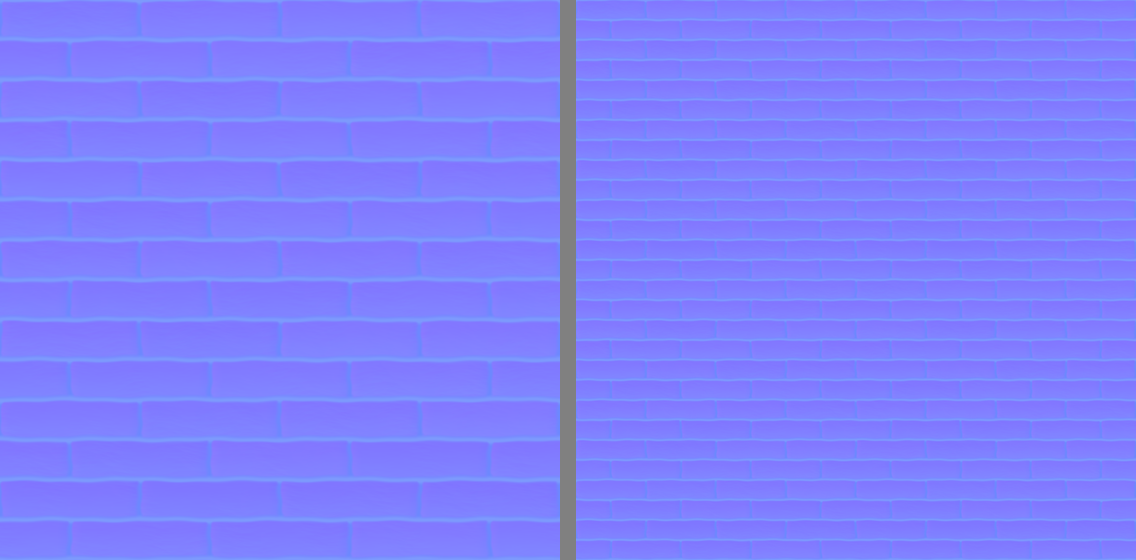
Left: one tile. Right: repeated 2 by 2.
A Shadertoy shader for this texture map:

```glsl
// Tangent-space normal map of a running-bond brick wall: 4 bricks across, 14 courses down.

const float TAU = 6.2831853;

vec2 hash2(vec2 p) {
    return fract(sin(vec2(dot(p, vec2(127.1, 311.7)), dot(p, vec2(269.5, 183.3)))) * 43758.547);
}

// Distance to the nearest cell point; wraps after a whole number of cells.
float cellNoise(vec2 uv, vec2 cells) {
    vec2 p = uv * cells;
    vec2 base = floor(p);
    float nearest = 4.0;
    for (int y = -1; y <= 1; y++) {
        for (int x = -1; x <= 1; x++) {
            vec2 cell = base + vec2(x, y);
            vec2 toPoint = cell + hash2(mod(cell, cells)) - p;
            nearest = min(nearest, dot(toPoint, toPoint));
        }
    }
    return sqrt(nearest);
}

// Fine horizontal streaks over broader dents.
float surfaceHeight(vec2 uv) {
    uv.y += 0.004 * sin(TAU * (7.0 * uv.x + 3.0 * uv.y));
    return 0.3 * cellNoise(uv, vec2(44.0, 150.0)) + 0.7 * cellNoise(uv, vec2(19.0, 47.0));
}

float roundedBox(vec2 p, vec2 halfSize, float radius) {
    vec2 q = abs(p) - halfSize + radius;
    return length(max(q, 0.0)) + min(max(q.x, q.y), 0.0) - radius;
}

void mainImage(out vec4 fragColor, in vec2 fragCoord) {
    vec2 uv = fragCoord / iResolution.xy;

    // Hand-laid waviness of the joints
    vec2 wavy = uv;
    wavy.x += 0.0013 * sin(TAU * (9.0 * uv.y + 2.0 * uv.x)) + 0.0007 * sin(TAU * (31.0 * uv.y - 3.0 * uv.x));
    wavy.y += 0.0011 * sin(TAU * (5.0 * uv.x + 4.0 * uv.y)) + 0.0007 * sin(TAU * (13.0 * uv.x - 6.0 * uv.y));

    // Brick layout, measured in course heights
    float course = floor(wavy.y * 14.0);
    float along = wavy.x * 4.0 + 0.5 * (1.0 - mod(course, 2.0));
    vec2 id = vec2(mod(floor(along), 4.0), mod(course, 14.0));
    vec2 vary = hash2(id + 3.0) - 0.5;
    vec2 q = (vec2(fract(along), fract(wavy.y * 14.0)) - 0.5) * vec2(3.5, 1.0);

    // Brick face: curved from top to bottom, slightly tilted per brick
    vec3 color = vec3(0.506, mix(0.519, 0.466, smoothstep(-0.5, 0.48, q.y)), 1.0);
    color.rg += vary * vec2(0.014, 0.012);
    color.r += 0.025 * smoothstep(-1.45, -1.72, q.x) - 0.018 * smoothstep(1.4, 1.7, q.x);

    // Surface grain from height differences
    float h = surfaceHeight(uv);
    vec2 slope = vec2(surfaceHeight(uv + vec2(0.002, 0.0)), surfaceHeight(uv + vec2(0.0, 0.0015))) - h;
    float wear = 0.65 + 0.35 * sin(TAU * (3.0 * uv.x + 5.0 * uv.y + 0.3 * sin(TAU * 4.0 * uv.x)));
    color.rg -= slope * vec2(0.045, 0.075) * wear;

    // Joints: broad bevel under each brick, narrow ones on the other sides
    float level = smoothstep(0.3, 0.5, abs(q.y));
    float sideWidth = mix(0.08, 0.13, smoothstep(-0.4, 0.4, q.x));
    float bedWidth = q.y > 0.0 ? 0.075 : 0.21 + 0.05 * vary.x;
    float d = roundedBox(q, vec2(1.75, 0.5), 0.11);
    float joint = smoothstep(-mix(sideWidth, bedWidth, level), 0.0, d);
    vec3 jointColor = mix(vec3(0.425, 0.535, 0.995), vec3(0.49, 0.605, 0.99), smoothstep(0.36, 0.49, abs(q.y)));
    color = mix(color, jointColor, joint);

    fragColor = vec4(clamp(color, 0.0, 1.0), 1.0);
}
```
